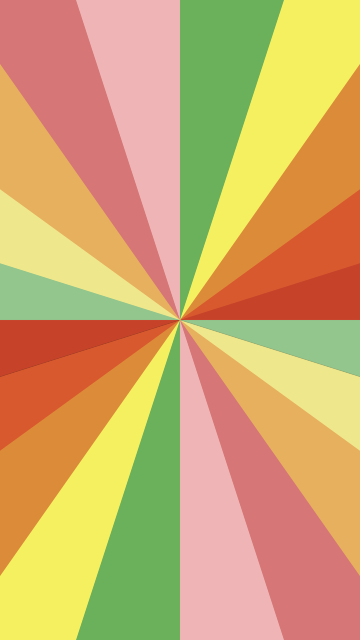
A Shadertoy shader for this background:

```glsl
// A sunburst of twenty flat wedges meeting at the canvas centre.
// Ten colours fill the upper half turn, split by signed distances to the rays;
// the lower half repeats them by point symmetry, with faint seams on two rays.

const float PI = 3.14159;
const int WEDGES = 10;
const vec2 CENTRE = vec2(0.5, 0.5);
const float SEAM_WIDTH = 0.0009;    // in canvas heights
const float SEAM_STRENGTH = 0.2;

// Ray angles in degrees above the horizon, mirrored left and right
const float RAY_ANGLES[6] = float[6](0.0, 17.5, 36.0, 54.9, 72.0, 90.0);

// Wedge colours, counterclockwise from the right-hand horizon
const vec3 COLOURS[WEDGES] = vec3[WEDGES](
    vec3(0.776, 0.263, 0.165),      // brick
    vec3(0.851, 0.349, 0.180),      // vermilion
    vec3(0.863, 0.549, 0.224),      // orange
    vec3(0.957, 0.941, 0.376),      // yellow
    vec3(0.420, 0.690, 0.353),      // green
    vec3(0.937, 0.710, 0.714),      // pink
    vec3(0.839, 0.463, 0.463),      // rose
    vec3(0.906, 0.690, 0.369),      // sand
    vec3(0.937, 0.906, 0.545),      // cream
    vec3(0.573, 0.776, 0.549));     // mint

// Angle of a ray in the upper half turn, in radians
float rayAngle(int k) {
    float degrees = k <= 5 ? RAY_ANGLES[k] : 180.0 - RAY_ANGLES[10 - k];
    return degrees * PI / 180.0;
}

// Signed distance to the line through the origin, positive counterclockwise
float rayDistance(vec2 p, float angle) {
    return cos(angle) * p.y - sin(angle) * p.x;
}

// Smooth step across an edge, about one sample wide
float cover(float d, float soft) {
    return smoothstep(-soft, soft, d);
}

// Colours of the upper half turn
vec3 halfBurst(vec2 p, float soft) {
    vec3 colour = COLOURS[0];
    for (int k = 1; k < WEDGES; k++) {
        colour = mix(colour, COLOURS[k], cover(rayDistance(p, rayAngle(k)), soft));
    }
    return colour;
}

void mainImage(out vec4 fragColor, in vec2 fragCoord) {
    vec2 p = (fragCoord - CENTRE * iResolution.xy) / iResolution.y;
    float soft = 0.6 / iResolution.y;

    // Join the two halves along the horizon
    float upper = cover(p.y, soft);
    vec3 colour = mix(halfBurst(-p, soft), halfBurst(p, soft), upper);

    // Fine dark seams on the shallow lower rays
    float seamDistance = abs(rayDistance(abs(p), rayAngle(1)));
    float seam = 1.0 - cover(seamDistance - SEAM_WIDTH * 0.5, soft);
    colour *= 1.0 - SEAM_STRENGTH * seam * (1.0 - upper);

    fragColor = vec4(colour, 1.0);
}
```
